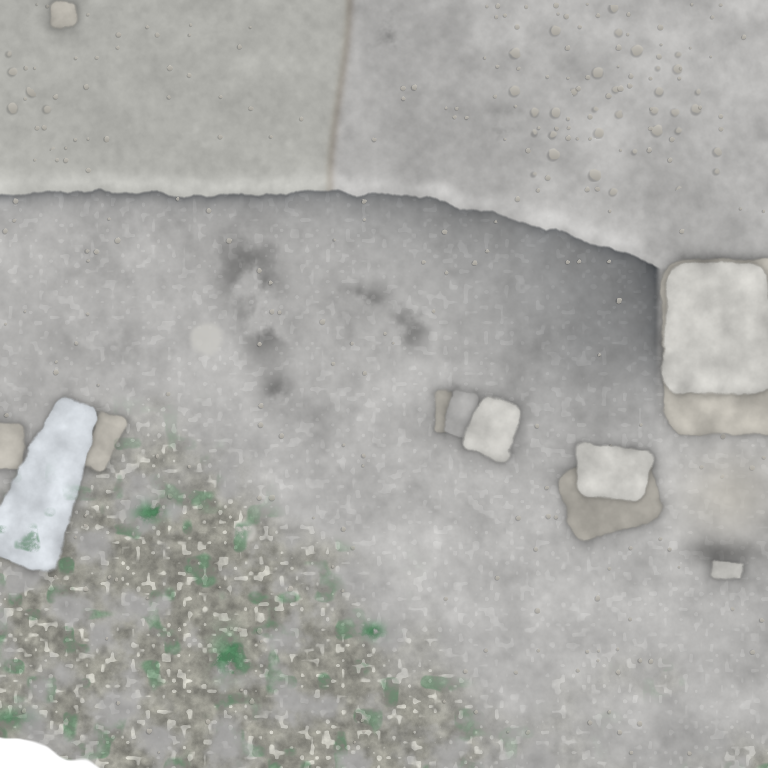
Reproduce this texture procedurally as a Shadertoy shader.

```glsl
// Aerial view of an excavated trench: a raised terrace above a shaded pit,
// cut stones and rubble, and weedy soil toward the lower left.
// Layered noise colours the ground; tapered rounded boxes form the stones.
const vec3 SOIL = vec3(.695, .692, .685);
const vec3 TERRACE = vec3(.685, .685, .665);
const vec3 LIME = vec3(.79, .785, .765);
const vec3 TAN = vec3(.725, .71, .675);
const vec3 SLAB = vec3(.82, .84, .86);
const vec3 WEEDY = vec3(.55, .545, .505);
const vec3 LEAF = vec3(.3, .46, .34);
const float SOFT = .0022;  // edge softness
const float GRAIN = .13;   // fine ground contrast
const float PIT_SHADE = .25;

vec2 pos;  // canvas position, 0 to 1
vec3 col;

float hash(vec2 p) { return fract(sin(dot(p, vec2(127.1, 311.7))) * 43758.5); }

float noise(vec2 p) {
  vec2 i = floor(p), f = fract(p);
  f *= f * (3. - 2. * f);
  return mix(mix(hash(i), hash(i + vec2(1, 0)), f.x),
             mix(hash(i + vec2(0, 1)), hash(i + 1.), f.x), f.y);
}

float fbm(vec2 p) {
  float sum = 0., amp = .5;
  for (int i = 0; i < 5; i++, amp *= .5) {
    sum += amp * noise(p);
    p = mat2(1.6, 1.2, -1.2, 1.6) * p + 7.3;
  }
  return sum;
}

// Soft spot at x, y with radii rx, ry
float blob(float x, float y, float rx, float ry) {
  vec2 q = (pos - vec2(x, y)) / vec2(rx, ry);
  return exp(-dot(q, q));
}

// Tapered rounded box with contact shadow, mottled face and dark rim
void stone(float x, float y, float hx, float hy, float lean, float taper, vec3 tint) {
  vec2 w = pos - vec2(x, y), up = vec2(sin(lean), cos(lean));
  vec2 q = vec2(w.x * up.y - w.y * up.x, dot(w, up));
  q.x /= 1. - taper * clamp(q.y / hy, -1., 1.);
  float r = .4 * min(hx, hy);
  vec2 b = abs(q) - vec2(hx, hy) + r;
  float d = length(max(b, 0.)) + min(max(b.x, b.y), 0.) - r;
  d += .01 * (fbm(pos * 50.) - .48);
  col *= 1. - .24 * exp(-max(d, 0.) / .006);
  float face = .84 + .33 * fbm(pos * 38.) - .11 * exp(min(d, 0.) / .004);
  col = mix(col, tint * face, 1. - smoothstep(-SOFT, SOFT, d));
}

// One jittered pebble per cell, lit from above
void pebbles(float cells, float density) {
  vec2 id = floor(pos * cells);
  vec2 f = fract(pos * cells) - .5 - .34 * (vec2(hash(id), hash(id + 19.)) - .5);
  float r = .1 + .18 * hash(id + 8.), on = step(hash(id + 3.7), density);
  float d = length(f) - r + .12 * (noise(pos * cells * 5.) - .5);
  col *= 1. - .16 * on * (1. - smoothstep(-.05, .1, length(f + .06) - r));
  col = mix(col, TAN + .25 * f.y, .8 * on * (1. - smoothstep(-.05, .05, d)));
}

void mainImage(out vec4 fragColor, in vec2 fragCoord) {
  pos = fragCoord / iResolution.xy;
  float x = pos.x, y = pos.y;
  float broad = fbm(pos * 7.), mid = fbm(pos * 24. + 9.), fine = fbm(pos * 90. + 4.);

  // Terrace boundary and base ground
  float rim = .748 - .5 * pow(max(x - .45, 0.), 1.8) + .018 * (fbm(vec2(x * 30., 2)) - .48);
  float above = y - rim, upper = smoothstep(-SOFT, SOFT, above), lower = 1. - upper;
  float ridge = x - .43 - .025 * smoothstep(.76, 1., y);
  float panel = upper * (1. - smoothstep(-.006, .006, ridge));
  col = mix(SOIL, TERRACE, panel);
  col *= 1. + (1. - .55 * panel) * (.18 * broad + .24 * mid - .2) + GRAIN * (fine - .48);

  // Dark stains broken by noise
  float stain = blob(.32, .65, .05, .055) + blob(.345, .57, .03, .05)
    + blob(.36, .49, .02, .025) + blob(.535, .575, .028, .035) + blob(.47, .61, .04, .02)
    + blob(.65, .83, .035, .035) + blob(.51, .95, .03, .05) + .5 * blob(.13, .56, .11, .05);
  col *= 1. - .34 * stain * smoothstep(.36, .66, mid);

  // Weedy soil with bright grit
  float weedTop = mix(.39, .03, smoothstep(.2, .75, x));
  float weeds = smoothstep(-.06, .09, weedTop - y + .3 * (broad - .48));
  weeds = max(weeds, blob(.56, .04, .06, .05)) * smoothstep(.25, .58, mid + .3 * broad - .12);
  col = mix(col, WEEDY * (.65 + .72 * fine), .85 * weeds);
  col += .16 * smoothstep(.68, .85, noise(pos * 150.)) * (.25 + weeds) * lower;

  // Pit shadow below the rim and beside the right wall
  float depth = max(-above, 0.), reach = mix(.014, .1, smoothstep(.25, .8, x));
  float wall = exp(-max(.855 - x, 0.) / .035) * smoothstep(.46, .58, y);
  float shade = PIT_SHADE * exp(-depth / reach) + .15 * exp(-depth / .008)
    + .2 * wall + .1 * blob(.77, .57, .13, .1);
  shade *= lower * (1. - smoothstep(.852, .862, x));
  col *= 1. - shade * (.75 + .5 * mid) * vec3(1.03, 1, .96);

  // Bright lip, brown ridge and gravel
  col += upper * .075 * blob(x, rim + .012, 1., .013) * (.4 + 1.2 * mid);
  col -= upper * blob(x - ridge, y, .006, 1.) * vec3(.07, .085, .1);
  float gravel = upper * (.55 * blob(.8, .9, .13, .12) + .6 * blob(.03, .87, .06, .06));
  pebbles(38., gravel);
  pebbles(75., .04 + .3 * gravel);

  // Great block, central stones, right rubble and mound
  stone(.95, .548, .088, .114, 0., -.03, TAN);
  stone(.935, .573, .07, .085, 0., .08, LIME);
  stone(.577, .464, .01, .027, .1, -.2, TAN);
  stone(.601, .461, .018, .03, .2, 0., SOIL);
  stone(.643, .443, .03, .038, .38, .1, LIME);
  stone(.795, .355, .062, .048, -.3, 0., TAN * .93);
  stone(.798, .385, .047, .034, .1, -.12, LIME);
  col = mix(col, TAN * (.85 + .3 * mid), .7 * blob(.95, .355, .06, .055));
  col *= 1. - .3 * blob(.945, .28, .05, .016);
  stone(.947, .258, .02, .011, .1, 0., LIME);

  // Left slab and smaller stones
  stone(.008, .42, .022, .03, 0., 0., TAN);
  stone(.134, .425, .018, .038, .4, -.1, TAN);
  stone(.062, .372, .041, .112, .38, .32, SLAB);
  stone(.083, .981, .016, .016, 0., 0., TAN);
  float pale = blob(.268, .56, .023, .022) + blob(.32, .307, .018, .016);
  col = mix(col, LIME, .75 * smoothstep(.3, .7, pale + .5 * mid - .25));

  // Green tufts
  float tuft = blob(.193, .332, .018, .013) + blob(.486, .178, .014, .011)
    + .7 * blob(.293, .15, .018, .03) + .8 * blob(.013, .065, .025, .012)
    + .6 * weeds * smoothstep(.66, .8, noise(pos * 45. + 6.));
  col = mix(col, LEAF * (.6 + .8 * fine), min(tuft, 1.) * smoothstep(.25, .6, fine));

  // Blank lower-left corner
  float corner = y - .046 + .33 * x - .022 * (noise(pos * 35.) - .5);
  col = mix(vec3(1), col, smoothstep(-SOFT, SOFT, corner));
  fragColor = vec4(clamp(col, 0., 1.), 1);
}
```
